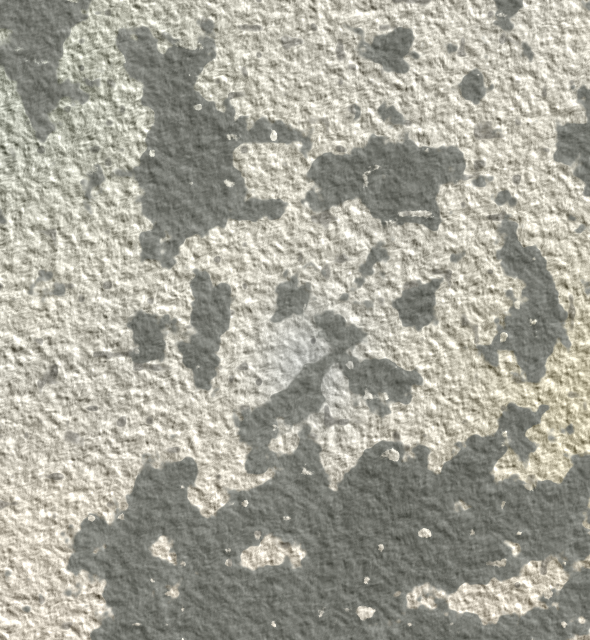
This texture is drawn by a Shadertoy shader. Its source:

```glsl
// Weathered pale stone with dark lichen-like crusts. Broad elliptical regions bias
// a noise threshold to grow ragged patches; an embossed fine height field adds
// the rough grain, and slow noise tints the stone.
#define PATCH_SCALE 15.0
#define RAGGEDNESS 2.0
#define EDGE 0.055
#define GRAIN_SCALE 78.0
#define RELIEF 1.15
#define LIGHT_STEP vec2(0.0026, 0.0032)
#define STONE vec3(0.800, 0.785, 0.730)
#define CRUST vec3(0.440, 0.446, 0.418)
#define FILM vec3(0.715, 0.722, 0.705)
#define OCHRE vec3(0.760, 0.725, 0.590)

float hash(vec2 cell) {
    vec3 q = fract(vec3(cell.xyx) * 0.1031);
    q += dot(q, q.yzx + 33.33);
    return fract((q.x + q.y) * q.z);
}

float noise(vec2 p) {
    vec2 i = floor(p), f = fract(p);
    f = f * f * (3.0 - 2.0 * f);
    return mix(mix(hash(i), hash(i + vec2(1, 0)), f.x),
               mix(hash(i + vec2(0, 1)), hash(i + vec2(1, 1)), f.x), f.y);
}

// Layered noise in 0..1, each octave turned to hide the lattice.
float fbm(vec2 p) {
    float sum = 0.0, weight = 0.5;
    for (int i = 0; i < 4; i++) {
        sum += weight * noise(p);
        p = mat2(1.6, 1.2, -1.2, 1.6) * p + 17.3;
        weight *= 0.5;
    }
    return sum / 0.9375;
}

// Elliptical bias: 0 at the rim, capped inside to set how full the patch grows.
float region(vec2 p, vec2 centre, vec2 radius, float fullness) {
    return min(1.0 - length((p - centre) / radius), fullness);
}

float softSpot(vec2 p, vec2 centre, vec2 radius) {
    vec2 q = (p - centre) / radius;
    return exp(-dot(q, q));
}

// Where the crust may grow.
float crustBias(vec2 p, float film) {
    float b = -0.62;
    // solid mass along the bottom
    b = max(b, region(p, vec2(0.36, 0.08), vec2(0.20, 0.18), 0.5));
    b = max(b, region(p, vec2(0.65, 0.18), vec2(0.22, 0.16), 0.5));
    b = max(b, region(p, vec2(0.55, 0.06), vec2(0.22, 0.16), 0.4));
    b = max(b, region(p, vec2(0.86, 0.20), vec2(0.15, 0.10), 0.3));
    b = max(b, region(p, vec2(0.82, 0.04), vec2(0.14, 0.10), -0.08));
    // broken ring in the middle
    b = max(b, region(p, vec2(0.53, 0.445), vec2(0.14, 0.15), 0.18) - 0.28 * film);
    // upright column and its side branch
    b = max(b, region(p, vec2(0.30, 0.74), vec2(0.075, 0.13), 0.25));
    b = max(b, region(p, vec2(0.29, 0.56), vec2(0.075, 0.12), 0.08));
    b = max(b, region(p, vec2(0.41, 0.75), vec2(0.07, 0.07), -0.04));
    b = max(b, region(p, vec2(0.52, 0.70), vec2(0.05, 0.05), 0.0));
    // upper left stains
    b = max(b, region(p, vec2(0.03, 0.92), vec2(0.11, 0.13), 0.05));
    b = max(b, region(p, vec2(0.19, 0.89), vec2(0.10, 0.09), -0.05));
    // scattered flakes on the right
    b = max(b, region(p, vec2(0.77, 0.77), vec2(0.17, 0.17), -0.10));
    b = max(b, region(p, vec2(0.82, 0.52), vec2(0.05, 0.09), 0.15));
    b = max(b, region(p, vec2(0.80, 0.92), vec2(0.16, 0.08), -0.18));
    b = max(b, region(p, vec2(0.74, 0.39), vec2(0.11, 0.06), -0.12));
    return b;
}

void mainImage(out vec4 fragColor, in vec2 fragCoord) {
    vec2 p = fragCoord / iResolution.y;

    // rough surface lit from the upper right
    vec2 warped = p + 0.006 * (vec2(noise(p * 40.0), noise(p * 40.0 + 9.0)) - 0.5);
    float height = fbm(warped * GRAIN_SCALE);
    float relief = height - fbm((warped + LIGHT_STEP) * GRAIN_SCALE);
    float dust = noise(p * 290.0) - 0.5;
    float slow = fbm(p * 5.0 + 3.0) - 0.5;

    // stone with pale film, ochre and greenish stains
    float film = softSpot(p, vec2(0.48, 0.43), vec2(0.09, 0.11));
    float ochre = softSpot(p, vec2(0.93, 0.36), vec2(0.20, 0.22));
    float shade = softSpot(p, vec2(0.02, 0.88), vec2(0.30, 0.25));
    vec3 stone = STONE + vec3(0.10, 0.09, 0.07) * slow;
    stone += vec3(0.015, 0.0, -0.005) * smoothstep(0.5, 0.0, p.y);
    stone = mix(stone, OCHRE, 0.6 * ochre);
    stone *= 1.0 - shade * vec3(0.15, 0.12, 0.13);
    stone = mix(stone, FILM, 0.85 * film);
    stone += 0.22 * (height - 0.5) + RELIEF * relief * (1.0 - 0.45 * film);

    // small dark pits
    float pit = smoothstep(0.84, 0.94, noise(p * 47.0 + 5.0) + 0.25 * (height - 0.5));
    stone *= 1.0 - 0.32 * pit;

    // ragged crust with pale chips
    float level = crustBias(p, film) + RAGGEDNESS * (fbm(p * PATCH_SCALE + 41.0) - 0.5);
    level += 0.22 * (height - 0.5);
    float crustMask = smoothstep(-EDGE, EDGE, level);
    float chip = smoothstep(0.88, 0.95, noise(p * 42.0 + 71.0) + 0.3 * (height - 0.5));
    crustMask *= 1.0 - 0.85 * chip;
    vec3 crust = CRUST + 0.05 * (1.0 - smoothstep(0.0, 0.4, level));
    crust += 0.09 * slow + 0.42 * relief + 0.10 * (height - 0.5);

    vec3 colour = mix(stone, crust, crustMask) + 0.05 * dust;
    fragColor = vec4(clamp(colour, 0.0, 1.0), 1.0);
}
```
